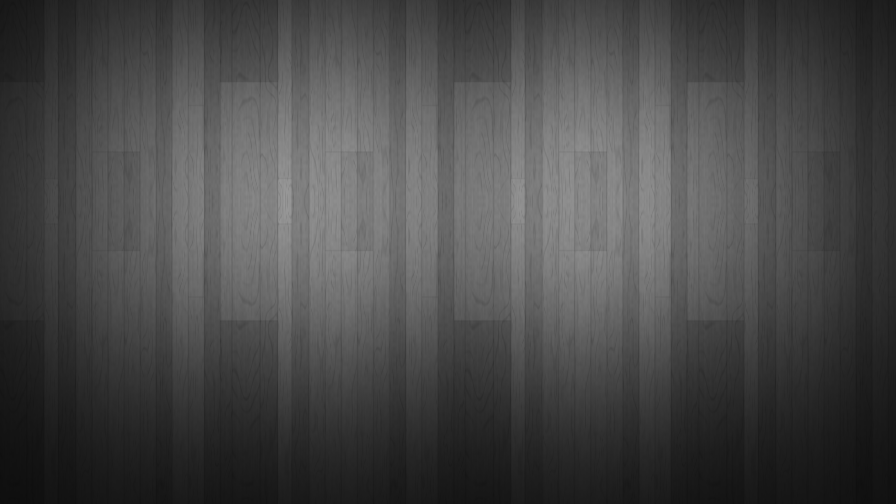
A WebGL 1 fragment shader for this texture:

```glsl
precision highp float;
uniform vec2 u_resolution;

float hash(vec2 p) {
  p = fract(p * vec2(0.1031, 0.1137));
  p += dot(p, p.yx + 33.33);
  return fract((p.x + p.y) * p.x * 7.31);
}

float noise(vec2 p) {
  vec2 c = floor(p), f = fract(p);
  f = f * f * (3.0 - 2.0 * f);
  return mix(mix(hash(c), hash(c + vec2(1.0, 0.0)), f.x),
             mix(hash(c + vec2(0.0, 1.0)), hash(c + 1.0), f.x), f.y);
}

// Index, left edge and width of the plank at f within one repeat
vec3 plankAt(float f) {
  if (f < 0.62) {
    float i = floor(f / 0.0689);
    return vec3(i, i * 0.0689, 0.0689);
  }
  if (f < 0.67) return vec3(9.0, 0.62, 0.05);
  if (f < 0.79) return vec3(10.0, 0.67, 0.12);
  if (f < 0.865) return vec3(11.0, 0.79, 0.075);
  if (f < 0.925) return vec3(12.0, 0.865, 0.06);
  return vec3(13.0, 0.925, 0.075);
}

// Distance from the mirror line to the joint of a plank
float jointAt(float i) {
  if (i > 0.5 && i < 3.5) return 0.098;
  if (i > 6.5 && i < 7.5) return 0.19;
  if (i > 8.5 && i < 11.5) return 0.237;
  if (i > 11.5 && i < 12.5) return 0.045;
  return 2.0;
}

float plankTone(float i, float beyond) {
  float tone = 0.04 * (hash(vec2(i + 3.0, beyond * 7.0 + 2.0)) - 0.5);
  if (i > 11.5 && i < 12.5) return tone + mix(0.11, 0.05, beyond);
  if (i > 8.5 && i < 11.5) return tone - mix(0.03, 0.14, beyond);
  if (i > 7.5 && i < 8.5) return tone - 0.11;
  if (i > 5.5 && i < 7.5) return tone + mix(0.05, 0.03, beyond);
  if (i > 0.5 && i < 3.5) return tone + mix(0.02 - 0.04 * (i - 1.0), 0.05, beyond);
  return tone + (mod(i, 2.0) > 0.5 ? -0.06 : 0.03);
}

// Growth rings: ovals on the broad-figured planks, long arches elsewhere
float ringGrain(float i, float across, float m, float joint) {
  float waver = noise(vec2(i * 9.0 + across * 1.5, m * 16.0));
  float rings = across * 0.6 + waver * 1.1 + m * 2.5;
  if (i > 1.5 && i < 2.5) {
    float along = m > joint ? (m - joint) * 3.5 : m * 14.0;
    rings = length(vec2(across, along)) * 1.1 + waver * 0.5;
  } else if (i > 9.5 && i < 10.5) {
    rings = length(vec2(across * 1.4, m * 9.0)) * 1.2 + waver * 0.6;
  }
  float line = abs(fract(rings * 2.2) - 0.5) * 2.0;
  return 1.0 - smoothstep(0.0, 0.4, line);
}

void main() {
  vec2 uv = gl_FragCoord.xy / u_resolution;
  float pixel = 1.0 / u_resolution.y;

  // Boards repeat sideways and mirror about a horizontal line
  float f = fract(uv.x * 3.84 - 0.325);
  float m = abs(uv.y - 0.6007);
  vec3 plank = plankAt(f);
  float i = plank.x;
  float across = (f - plank.y) / plank.z * 2.0 - 1.0;
  float joint = jointAt(i);
  float tone = mix(plankTone(i, 0.0), plankTone(i, 1.0),
                   smoothstep(joint - pixel, joint + pixel, m));

  // Sparse broken rings, long fibres and short pores
  float wood = 1.01 + tone;
  float strength = smoothstep(0.2, 0.7, noise(vec2(f * 40.0, m * 25.0 + i)));
  wood -= 0.085 * strength * ringGrain(i, across, m, joint);
  wood += 0.045 * (noise(vec2(f * 190.0, m * 14.0 + i * 5.0)) - 0.5);
  wood += 0.055 * (noise(vec2(f * 130.0, m * 130.0 + i * 11.0)) - 0.5);

  // Fine seams between boards and at their ends
  float side = min(f - plank.y, plank.y + plank.z - f);
  wood *= 1.0 - 0.09 * (1.0 - smoothstep(0.0, 0.006, side));
  wood *= 1.0 - 0.05 * (1.0 - smoothstep(0.0, 0.003, abs(m - joint)));

  // Two soft lamps merged into one wide pool of light
  float dx = uv.x - 0.495;
  float reach = max(abs(dx) - 0.16, 0.0) / 0.3;
  float fall = (uv.y - 0.61) / 0.41;
  float light = exp(-reach * reach - fall * fall);
  light *= 1.0 - 0.12 * exp(-dx * dx / 0.0081);

  gl_FragColor = vec4(vec3((0.05 + 0.48 * light) * wood), 1.0);
}
```
